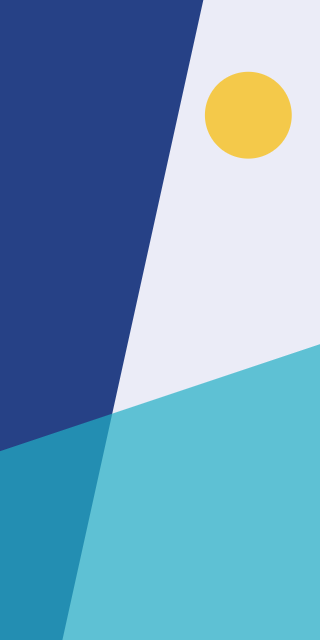
Write a WebGL 1 fragment shader that draws this background.

```glsl
precision highp float;

// Flat geometric background: a dark slanted panel on a pale ground, a sun disc,
// and a translucent sloping band laid over the lower part. Each shape is a
// signed distance, antialiased over about one pixel.

uniform vec2 u_resolution;

// Canvas units: x runs 0..1, y runs 0..2 from the lower left.
const vec2 CANVAS = vec2(1.0, 2.0);

const vec3 PALE = vec3(0.922, 0.925, 0.969);
const vec3 NAVY = vec3(0.149, 0.255, 0.525);
const vec3 GOLD = vec3(0.957, 0.790, 0.290);
const vec3 AQUA = vec3(0.130, 0.687, 0.770);
const float AQUA_OPACITY = 0.7;

const vec2 PANEL_BOTTOM = vec2(0.195, 0.0);
const vec2 PANEL_TOP = vec2(0.6354, 2.0);
const vec2 BAND_LEFT = vec2(0.0, 0.590);
const vec2 BAND_RIGHT = vec2(1.0, 0.9245);
const vec2 SUN_CENTER = vec2(0.776, 1.640);
const float SUN_RADIUS = 0.1357;

// Signed distance to the line from a to b, positive on its left side.
float leftOf(vec2 p, vec2 a, vec2 b) {
  vec2 dir = normalize(b - a);
  vec2 q = p - a;
  return dir.x * q.y - dir.y * q.x;
}

// Coverage of a shape whose distance is positive inside.
float coverage(float dist, float pixel) {
  return clamp(dist / pixel + 0.5, 0.0, 1.0);
}

void main() {
  vec2 p = gl_FragCoord.xy / u_resolution * CANVAS;
  vec2 pixelSize = CANVAS / u_resolution;
  float pixel = max(pixelSize.x, pixelSize.y);

  float panel = coverage(leftOf(p, PANEL_BOTTOM, PANEL_TOP), pixel);
  float sun = coverage(SUN_RADIUS - distance(p, SUN_CENTER), pixel);
  float band = coverage(-leftOf(p, BAND_LEFT, BAND_RIGHT), pixel);

  // Layers from back to front
  vec3 color = mix(PALE, NAVY, panel);
  color = mix(color, GOLD, sun);
  color = mix(color, AQUA, band * AQUA_OPACITY);

  gl_FragColor = vec4(color, 1.0);
}
```
